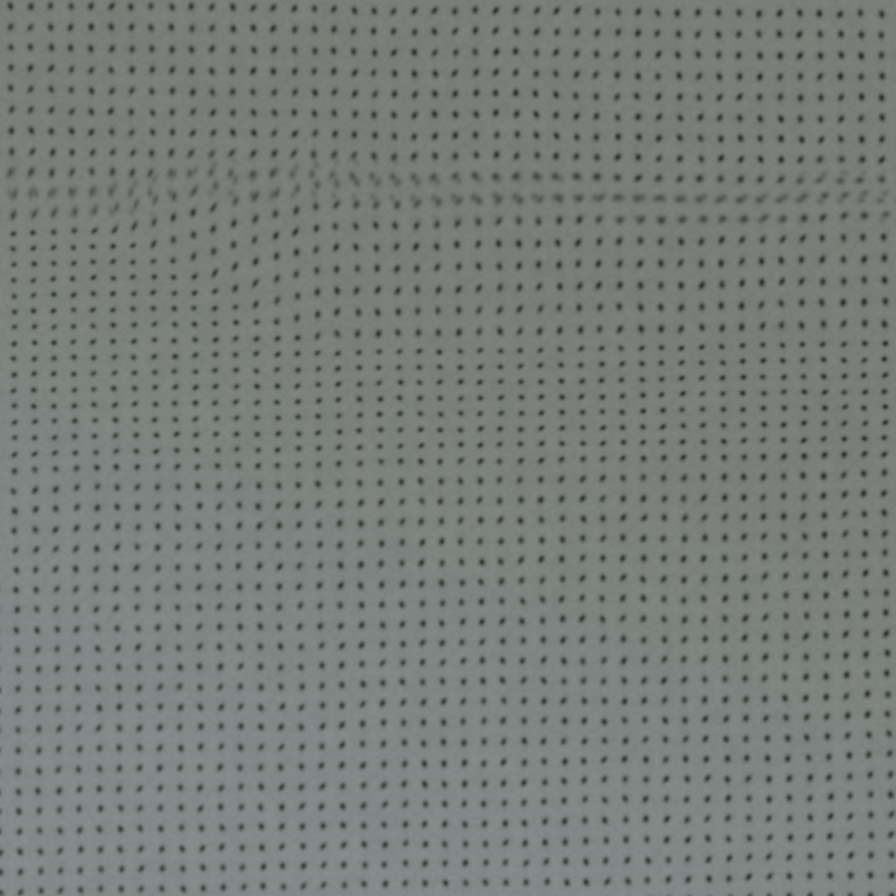
A three.js fragment shader for this texture:

```glsl
// Grey perforated sheet: a grid of soft dark holes with a squeezed band and a smeared seam.
varying vec2 vUv;

const vec3 WARM_GREY = vec3(0.475, 0.495, 0.470);
const vec3 COOL_GREY = vec3(0.515, 0.540, 0.540);
const vec3 HOLE_DARK = vec3(0.165, 0.175, 0.155);

const float COLUMN_PITCH = 0.0226;
const float TOP_PITCH = 0.0232;
const float UPPER_PITCH = 0.0242;
const float BAND_PITCH = 0.0176;
const float LOWER_PITCH = 0.0224;
const float BAND_END = 0.5246;

float hash(vec2 p) {
  return fract(sin(dot(p, vec2(127.1, 311.7))) * 43758.5453);
}

float noise(vec2 p) {
  vec2 i = floor(p);
  vec2 f = fract(p);
  f = f * f * (3.0 - 2.0 * f);
  return mix(mix(hash(i), hash(i + vec2(1.0, 0.0)), f.x),
             mix(hash(i + vec2(0.0, 1.0)), hash(i + vec2(1.0, 1.0)), f.x), f.y);
}

// Column coordinate; columns lean slightly with depth
float columnAt(vec2 p) {
  return (p.x - 0.0150 - 0.012 * (p.y - 0.39)) / COLUMN_PITCH;
}

// Row coordinate and local pitch of the evenly spaced top rows
vec2 topRows(vec2 p) {
  return vec2((p.y - 0.010 * p.x - 0.0065) / TOP_PITCH, TOP_PITCH);
}

// Row coordinate and local pitch below the seam, squeezed within a band
vec2 lowerRows(vec2 p) {
  float s = p.y + 0.018 * p.x - BAND_END;
  float start = mix(0.254, 0.395, smoothstep(0.08, 0.40, p.x)) - BAND_END;
  float row = max(s, 0.0) / LOWER_PITCH
            + clamp(s, start, 0.0) / BAND_PITCH
            + min(s - start, 0.0) / UPPER_PITCH;
  float pitch = mix(UPPER_PITCH, BAND_PITCH, smoothstep(start - 0.01, start + 0.01, s));
  pitch = mix(pitch, LOWER_PITCH, smoothstep(-0.01, 0.01, s));
  return vec2(row, pitch);
}

// Soft hole in each cell, with its own offset, slant and depth
float holes(float column, vec2 rows, vec2 stretch, float seed) {
  vec2 grid = vec2(column, rows.x);
  vec2 cell = floor(grid + 0.5);
  vec2 id = cell + seed;
  vec2 jitter = vec2(hash(id), hash(id + 17.3)) - 0.5;
  vec2 d = (grid - cell) * vec2(COLUMN_PITCH, rows.y) - jitter * 0.0016;
  d.x += d.y * (hash(id + 41.9) - 0.3) * 0.5;
  vec2 radius = vec2(0.0034, 0.18 * rows.y) * stretch;
  vec2 q = d / radius;
  return exp(-dot(q, q)) * mix(0.78, 1.0, hash(id + 73.1));
}

void main() {
  vec2 p = vec2(vUv.x, 1.0 - vUv.y);

  // Gentle waviness of the whole grid
  vec2 warp = vec2(noise(p * 9.0), noise(p * 9.0 + 31.0)) - 0.5;
  vec2 w = p + warp * 0.0035;

  // Seam where the two grids cross-fade and smear
  float seamY = p.y + (noise(p * vec2(14.0, 5.0) + 7.0) - 0.5) * 0.03 - 0.012 * p.x;
  float fade = smoothstep(0.155, 0.258, seamY);
  float smear = 4.0 * fade * (1.0 - fade);
  vec2 stretch = mix(vec2(1.0), mix(vec2(0.95, 1.5), vec2(1.5, 0.9), p.x), smear);
  float shift = 0.13 * smear;

  float upper = holes(columnAt(w) + shift, topRows(w), stretch, 3.0);
  float lower = holes(columnAt(w) - shift, lowerRows(w), stretch, 120.0);
  float ink = mix(upper, lower, fade) * (1.0 - 0.1 * smear);

  // Holes look deeper toward the upper right
  float depth = 0.90 + 0.14 * (p.x - 0.5) - 0.12 * (p.y - 0.5);
  ink = clamp(ink * depth, 0.0, 1.0);

  // Sheet colour: cooler light toward the lower left
  float light = smoothstep(0.2, 1.1, p.y + 0.4 * (0.5 - p.x));
  vec3 sheet = mix(WARM_GREY, COOL_GREY, light);

  // Blotches and fine grain
  float grain = (noise(p * 60.0) - 0.5) * 0.012 + (noise(p * 240.0) - 0.5) * 0.022;
  vec3 color = mix(sheet + grain, HOLE_DARK, ink);

  gl_FragColor = vec4(color, 1.0);
}
```
